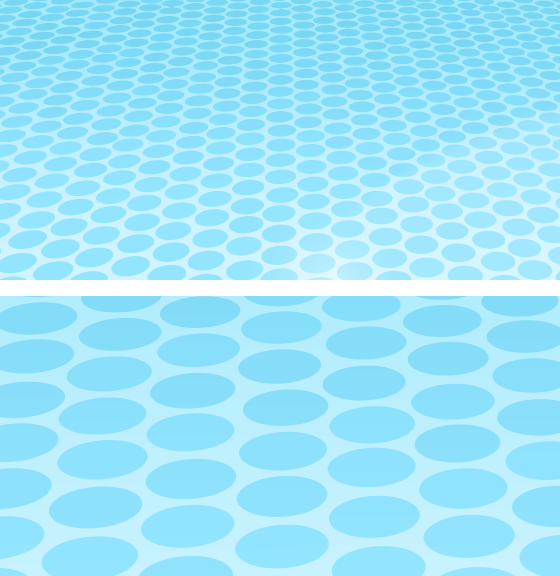
Top, the full canvas; bottom, a detail of the centre.
This pattern is drawn by a Shadertoy shader. Its source:

```glsl
// Pale blue floor of hexagonally packed discs receding in perspective, with a soft sheen.

// Perspective, in canvas heights measured down from the top edge
const float HORIZON_HEIGHT = 1.25;    // distance of the horizon above the top edge
const float HORIZON_TILT = -0.059;
const float CENTER_X = 0.5013;        // vanishing point, as a share of the width

// Disc lattice on the floor
const float COLUMN_STEP = 0.06;
const float ROW_STEP = 0.01714;
const float ROW_SHEAR = 0.215;
const float HEX_RATIO = 0.866;        // column spacing over row spacing
const float DISC_RADIUS = 0.427;
const float NUDGE = 0.05;
const float TINT_VARIATION = 0.012;

// Colours
const vec3 DISC_FAR = vec3(0.47, 0.84, 0.955);
const vec3 DISC_NEAR = vec3(0.575, 0.895, 1.0);
const vec3 GAP_FAR = vec3(0.64, 0.915, 0.99);
const vec3 GAP_NEAR = vec3(0.81, 0.955, 1.0);

// Sheen: a broad arc at the lower right and a glow at the bottom
const vec2 SHEEN_CENTER = vec2(2.604, 2.604);
const float SHEEN_RADIUS = 2.30;
const float SHEEN_SOFTNESS = 0.025;
const float SHEEN_AMOUNT = 0.13;
const vec2 GLOW_CENTER = vec2(1.20, 1.04);
const float GLOW_RADIUS = 0.20;
const float GLOW_AMOUNT = 0.42;

vec2 hash22(vec2 p) {
    vec3 q = fract(p.xyx * vec3(0.1031, 0.1030, 0.0973));
    q += dot(q, q.yzx + 33.33);
    return fract((q.xx + q.yz) * q.zy);
}

// Canvas point to lattice coordinates: x counts columns, y counts rows
vec2 toFloor(vec2 p, float centerX) {
    float x = p.x - centerX;
    float depth = p.y + HORIZON_HEIGHT + HORIZON_TILT * x;
    float column = x / (depth * COLUMN_STEP);
    return vec2(column, 1.0 / (depth * ROW_STEP) - ROW_SHEAR * column);
}

// Signed distance to the nearest disc; its cell is returned for the tint
float discDistance(vec2 floorPos, out vec2 cell) {
    float nearest = 1e3;
    cell = vec2(0.0);
    for (int k = -1; k <= 1; k++) {
        float column = round(floorPos.x) + float(k);
        float stagger = 0.5 * column;
        float row = round(floorPos.y - stagger);
        vec2 id = vec2(column, row);
        vec2 offset = hash22(id + 57.0) * 2.0 - 1.0;
        vec2 local = floorPos - vec2(column, row + stagger);
        local.x *= HEX_RATIO;
        local -= NUDGE * offset * offset * offset;
        float d = length(local) - DISC_RADIUS;
        if (d < nearest) {
            nearest = d;
            cell = id;
        }
    }
    return nearest;
}

void mainImage(out vec4 fragColor, in vec2 fragCoord) {
    vec2 p = vec2(fragCoord.x, iResolution.y - fragCoord.y) / iResolution.y;
    float centerX = CENTER_X * iResolution.x / iResolution.y;

    // Discs with smoothed edges
    vec2 cell;
    float d = discDistance(toFloor(p, centerX), cell);
    float edge = max(0.6 * fwidth(d), 1e-4);
    float disc = 1.0 - smoothstep(-edge, edge, d);

    // Shade from far to near
    vec3 discColor = mix(DISC_FAR, DISC_NEAR, smoothstep(0.0, 0.75, p.y));
    discColor += TINT_VARIATION * (hash22(cell + 91.0).x - 0.5);
    vec3 gapColor = mix(GAP_FAR, GAP_NEAR, smoothstep(0.0, 0.9, p.y));
    vec3 color = mix(gapColor, discColor, disc);

    // Sheen and glow
    float inside = SHEEN_RADIUS - length(p - SHEEN_CENTER);
    float sheen = SHEEN_AMOUNT * smoothstep(-SHEEN_SOFTNESS, SHEEN_SOFTNESS, inside);
    vec2 toGlow = (p - GLOW_CENTER) / GLOW_RADIUS;
    float glow = GLOW_AMOUNT * exp(-dot(toGlow, toGlow));
    color = mix(color, vec3(1.0), max(sheen, glow));

    fragColor = vec4(clamp(color, 0.0, 1.0), 1.0);
}
```
